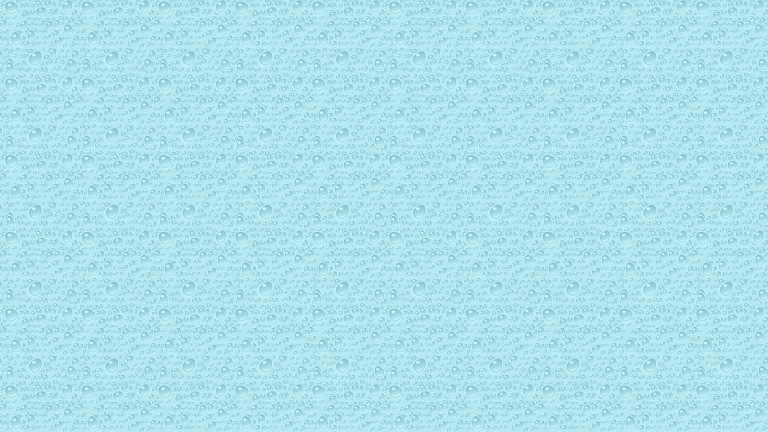
Reproduce this texture procedurally as a WebGL 1 fragment shader.

```glsl
precision highp float;

// Tightly packed water drops on a pale aqua sheet, repeated in square tiles.
// Each layer is a wrapped cellular grid of tilted, egg-shaped drops; larger
// layers cover smaller ones, and one tone value is mapped to the palette.

uniform vec2 u_resolution;

const float TILES_ACROSS = 10.0;
const vec3 DEEP_AQUA = vec3(0.59, 0.81, 0.85);
const vec3 PALE_AQUA = vec3(0.73, 0.92, 0.95);

vec2 hash2(vec2 p) {
  vec2 k = vec2(dot(p, vec2(127.1, 311.7)), dot(p, vec2(269.5, 183.3)));
  return fract(sin(k) * 43758.5453);
}

vec2 rotate(vec2 v, float angle) {
  float c = cos(angle), s = sin(angle);
  return vec2(c * v.x - s * v.y, s * v.x + c * v.y);
}

// Tone inside a drop; q is the position in its unit disc, lit is upright
float dropTone(vec2 q, vec2 lit, float soft) {
  float r = length(q);
  float slope = dot(lit, normalize(vec2(-0.3, 1.0)));
  float tone = mix(0.92, -0.1, smoothstep(-0.8, 0.6, slope));

  // Dark outline, bright lower crescent and window highlight
  tone -= 0.6 * smoothstep(0.7, 0.98, r);
  float crescent = smoothstep(0.5, 0.7, r) * (1.0 - smoothstep(0.76, 0.9, r));
  tone += 0.45 * crescent * smoothstep(0.1, 0.7, -slope);
  float glint = length((lit - vec2(-0.25, 0.42)) * vec2(1.0, 1.3));
  tone += 1.7 * (1.0 - smoothstep(0.14, 0.32 + soft, glint));
  return tone;
}

// Lays one grid of drops over the tone beneath it
float dropLayer(float tone, vec2 p, float cells, float radius, float jitter,
                float chance, float seed, float pixel) {
  vec2 home = floor(p * cells);
  for (int j = -1; j <= 1; j++) {
    for (int i = -1; i <= 1; i++) {
      vec2 cell = home + vec2(float(i), float(j));
      vec2 id = mod(cell, cells) + seed;
      vec2 place = hash2(id);
      vec2 form = hash2(id + 37.0);
      vec2 pick = hash2(id + 71.0);
      if (pick.x > chance) continue;

      // Tilted egg with its own size and slimness, on staggered rows
      float stagger = 0.25 * (2.0 * mod(cell.y, 2.0) - 1.0);
      vec2 center = cell + 0.5 + jitter * (place - 0.5);
      center.x += stagger * step(mod(cells, 2.0), 0.5);
      vec2 offset = p - center / cells;
      float size = radius * mix(0.72, 1.15, form.x);
      vec2 q = rotate(offset, (form.y - 0.5) * 2.2) / size;
      q.x *= mix(1.1, 1.65, pick.y) * (1.0 + 0.2 * q.y);
      float r = length(q);
      float soft = 0.35 * pixel / size;

      // Pale halo, strongest below, then the drop body
      float halo = 1.0 - smoothstep(1.08, 1.28 + soft, r);
      float body = 1.0 - smoothstep(1.0 - soft, 1.0 + soft, r);
      float haloTone = 1.3 - 0.2 * smoothstep(-0.6, 0.8, offset.y / size);
      tone = mix(tone, haloTone, 0.9 * halo);
      tone = mix(tone, dropTone(q, offset / size, soft), body);
    }
  }
  return tone;
}

float wetSheet(vec2 p, float pixel) {
  float tone = 0.88;
  tone = dropLayer(tone, p, 12.0, 0.041, 0.45, 1.0, 3.0, pixel);
  tone = dropLayer(tone, p, 8.0, 0.052, 0.55, 0.45, 19.0, pixel);
  return dropLayer(tone, p, 3.0, 0.088, 0.65, 0.95, 53.0, pixel);
}

void main() {
  float pixel = TILES_ACROSS / u_resolution.x;
  float tone = 0.0;

  // Four samples per pixel keep the finest drops smooth
  for (int j = 0; j < 2; j++) {
    for (int i = 0; i < 2; i++) {
      vec2 shift = 0.5 * vec2(float(i), float(j)) - 0.25;
      tone += 0.25 * wetSheet((gl_FragCoord.xy + shift) * pixel, pixel);
    }
  }
  gl_FragColor = vec4(clamp(mix(DEEP_AQUA, PALE_AQUA, tone), 0.0, 1.0), 1.0);
}
```
